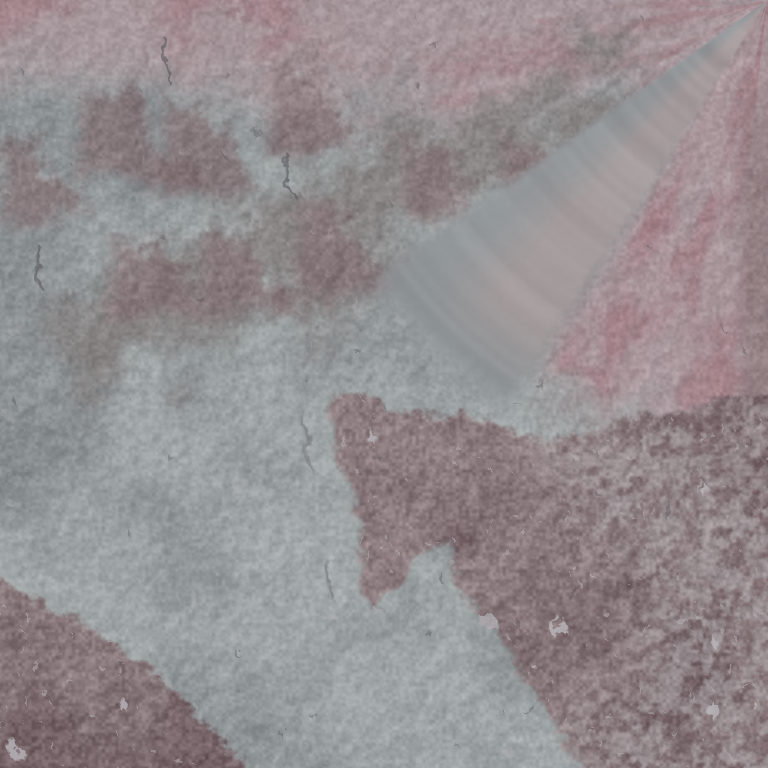
A WebGL 2 fragment shader for this texture:

```glsl
#version 300 es
precision highp float;
// Weathered plaster: grey-green ground with mauve paint remnants, a stained band,
// and a smooth ringed cone beside pink streaks that spread from one corner.
// Soft masks from warped distances are layered, then grain, chips and cracks.
uniform vec2 u_resolution;
out vec4 fragColor;

const vec3 PLASTER_DARK  = vec3(0.530, 0.550, 0.558);
const vec3 PLASTER_LIGHT = vec3(0.630, 0.653, 0.655);
const vec3 MAUVE_DARK    = vec3(0.460, 0.385, 0.405);
const vec3 MAUVE_LIGHT   = vec3(0.560, 0.490, 0.500);
const vec3 PINK          = vec3(0.655, 0.585, 0.605);
const vec3 ROSE          = vec3(0.635, 0.505, 0.530);
const vec3 STAIN         = vec3(0.525, 0.505, 0.505);
const vec3 WORN          = vec3(0.600, 0.570, 0.580);
const vec3 CONE_COOL     = vec3(0.570, 0.590, 0.600);
const vec3 CONE_WARM     = vec3(0.645, 0.605, 0.608);
const vec3 CHIP          = vec3(0.730, 0.720, 0.735);
const vec3 CRACK         = vec3(0.350, 0.345, 0.365);
const vec2 APEX          = vec2(1.0, 1.0);
const float GRAIN        = 0.19;
const float RELIEF       = 0.09;
const float EDGE_WARP    = 0.04;

float hash(vec2 cell) {
  uvec2 q = uvec2(ivec2(cell)) * uvec2(0x5F356495u, 0xE3359A19u);
  uint h = (q.x ^ q.y) * 0x5F356495u;
  h = (h ^ (h >> 15)) * 0x85EBCA77u;
  return float((h ^ (h >> 13)) >> 8) / 16777216.0;
}
float noise(vec2 p) {
  vec2 i = floor(p), f = fract(p);
  f = f * f * (3.0 - 2.0 * f);
  return mix(mix(hash(i), hash(i + vec2(1, 0)), f.x),
             mix(hash(i + vec2(0, 1)), hash(i + vec2(1, 1)), f.x), f.y);
}
float fbm(vec2 p) {
  float sum = 0.0, amp = 0.5;
  for (int i = 0; i < 5; i++, amp *= 0.5) {
    sum += amp * noise(p);
    p = mat2(1.6, 1.2, -1.2, 1.6) * p + 7.3;
  }
  return sum;
}
float segment(vec2 p, vec2 a, vec2 b) {
  vec2 v = b - a;
  return length(p - a - v * clamp(dot(p - a, v) / dot(v, v), 0.0, 1.0));
}
// Scattered angular flecks, one candidate per cell
float flecks(vec2 p, float cells, float density) {
  vec2 g = p * cells, id = floor(g);
  vec2 q = fract(g) - 0.35 - 0.3 * vec2(hash(id + 11.0), hash(id + 37.0));
  float d = abs(q.x + 0.5 * q.y) + 0.6 * abs(q.y) - mix(0.08, 0.28, hash(id + 71.0));
  return step(hash(id), density) * smoothstep(0.07, -0.07, d);
}
// Positive inside the large remnant; a plaster tongue cuts in from below
float remnant(vec2 p, float left) {
  float top = max(0.49 - 0.22 * (p.x - 0.43), 0.43 + 0.2 * (p.x - 0.72)) - p.y;
  float wedge = min(p.x - left, p.y - p.x + 0.28);
  return min(top, max(wedge, 0.8 * (p.x - 0.60 - 0.65 * (0.24 - p.y))));
}

void main() {
  vec2 p = gl_FragCoord.xy / u_resolution;
  float broad = fbm(p * 5.0), medium = fbm(p * 17.0 + 3.0), fine = fbm(p * 75.0 + 9.0);
  vec2 w = p + EDGE_WARP * (vec2(medium, fbm(p * 15.0 + 40.0)) - 0.5) + 0.02 * (fine - 0.5);

  // Plaster ground
  vec3 col = mix(PLASTER_DARK, PLASTER_LIGHT, smoothstep(0.27, 0.66, 0.6 * broad + 0.4 * medium));

  // Rosy wash along the top and brown diagonal stain
  vec2 ray = APEX - p;
  float angle = atan(ray.y, ray.x), radius = length(ray);
  float streak = mix(fbm(vec2(angle * 10.0, radius * 8.0)), medium, 0.35);
  vec3 rosy = mix(PINK, ROSE, smoothstep(0.44, 0.64, streak));
  col = mix(col, rosy, 0.85 * smoothstep(0.80, 0.96, p.y + 0.35 * (broad - 0.5) + 0.04 * p.x));
  float band = segment(w, vec2(0.15, 0.58), vec2(0.75, 0.84)) + 0.2 * (medium - 0.5);
  col = mix(col, STAIN, 0.85 * smoothstep(0.11, 0.02, band));

  // Two rising rows of worn trapezoid patches
  for (int i = 0; i < 9; i++) {
    float k = float(i % 5);
    vec2 c = i < 5 ? vec2(0.17 + 0.13 * k, 0.62 + 0.04 * k) : vec2(0.02 + 0.125 * k, 0.77 + 0.03 * k);
    vec2 q = w - c - 0.05 * (vec2(hash(vec2(i, 5)), hash(vec2(i, 8))) - 0.5);
    float d = max(abs(q.x + 0.3 * q.y) - 0.042 + 0.35 * q.y, abs(q.y) - 0.052) + 0.06 * (medium - 0.5);
    col = mix(col, mix(MAUVE_DARK, MAUVE_LIGHT, medium + 0.1), 0.75 * smoothstep(0.018, -0.018, d));
  }

  // Pink fan, then the mauve strip at the right
  float fan = smoothstep(0.96, 1.06, angle) * smoothstep(0.66, 0.52, radius + 0.25 * (medium - 0.5));
  float faded = smoothstep(0.42, 0.6, broad) * smoothstep(0.2, 0.5, radius);
  col = mix(col, mix(rosy, PLASTER_LIGHT, 0.6 * faded), fan);
  col = mix(col, MAUVE_LIGHT, 0.85 * smoothstep(0.94, 0.98, w.x) * smoothstep(0.95, 0.75, p.y));

  // Large remnants, worn to the right, with a pale ridge on the left edge
  float left = 0.43 + 0.17 * (0.49 - w.y);
  float corner = 0.8 * (0.245 - 0.48 * w.x - 0.9 * w.x * w.x - w.y);
  float paint = smoothstep(-0.006, 0.008, max(remnant(w, left), corner));
  vec3 mauve = mix(MAUVE_DARK, MAUVE_LIGHT, smoothstep(0.3, 0.66, 0.5 * medium + 0.5 * broad));
  float wear = smoothstep(0.68, 0.95, p.x + 0.5 * (broad - 0.5)) * smoothstep(0.3, 0.6, fine);
  col = mix(col, mix(mauve, WORN, 0.75 * wear), 0.95 * paint);
  float span = smoothstep(0.19, 0.23, p.y) * smoothstep(0.48, 0.44, p.y);
  col = mix(col, PLASTER_LIGHT, 0.7 * span * smoothstep(0.016, 0.006, abs(w.x - left + 0.018)));
  float lip = smoothstep(0.006, 0.001, abs(w.x - left + 0.036)) * smoothstep(0.45, 0.6, medium);
  col = mix(col, CRACK, 0.35 * span * lip);

  // Smooth cone with concentric rings
  float cone = smoothstep(0.59, 0.64, angle) * smoothstep(1.04, 0.97, angle) * smoothstep(0.66, 0.6, radius);
  float rings = mix(noise(vec2(radius * 48.0, 2)), noise(vec2(radius * 110.0, 6)), 0.4) - 0.5;
  float warm = smoothstep(0.66, 0.86, angle) * smoothstep(0.62, 0.5, radius);
  col = mix(col, mix(CONE_COOL, CONE_WARM, warm) + 0.08 * rings, 0.92 * cone);

  // Surface grain, raking relief, chips and dark specks
  float rough = 1.0 - 0.92 * cone;
  float grit = 0.5 * fine + 0.5 * noise(p * 230.0) - 0.49;
  float relief = fine - fbm(p * 75.0 + vec2(9.35, 8.6));
  col += rough * (GRAIN * (0.7 + 0.5 * paint) * grit + RELIEF * relief);
  float chips = max(flecks(w, 34.0, 0.04), 0.6 * flecks(w + 0.3, 100.0, 0.09));
  col = mix(col, CHIP, rough * chips * mix(0.3, 0.8, paint));
  col = mix(col, CRACK, 0.4 * rough * flecks(w + 0.6, 60.0, 0.012));
  for (int i = 0; i < 3; i++) {
    float k = float(i);
    vec2 a = vec2(0.05 + 0.16 * k, 0.68 + k * (0.48 - 0.21 * k));
    col = mix(col, CRACK, 0.6 * smoothstep(0.004, 0.001, segment(w, a, a + vec2(0.012, -0.06))));
  }
  fragColor = vec4(clamp(col, 0.0, 1.0), 1.0);
}
```
